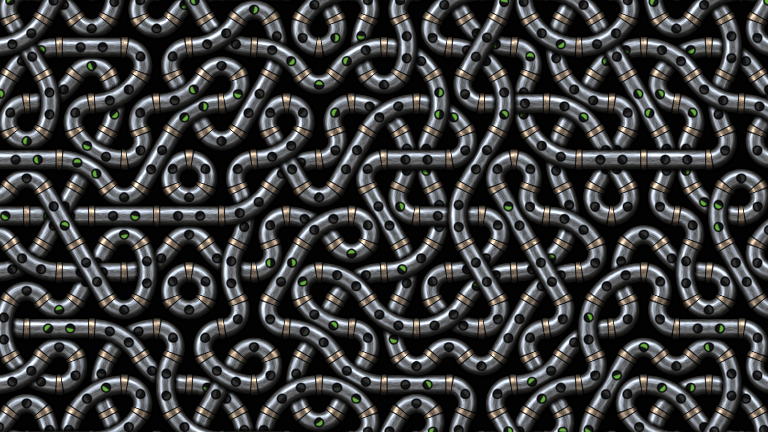
A Shadertoy shader for this pattern:

```glsl
// Interlaced steel pipes on black: a hexagonal Truchet tiling. Each cell joins
// its six edges in three random pairs by arcs or straight runs, layered with
// shadows, then shaded as brushed tubes with collars and round portholes.

const float TURN = 6.28319;
const float PIPE = 0.152;   // pipe half width, in cell widths

// Integer hash, 0..1
float hash(ivec3 k) {
    uvec3 u = uvec3(k + 4096);
    uint h = u.x * 1597334677u ^ u.y * 3812015801u ^ u.z * 2798796415u;
    h = (h ^ (h >> 15)) * 2246822519u;
    h = (h ^ (h >> 13)) * 3266489917u;
    return float((h ^ (h >> 16)) >> 8) / 16777216.0;
}

// Smooth value noise
float noise(vec2 p, int seed) {
    ivec2 i = ivec2(floor(p));
    vec2 f = fract(p);
    f *= f * (3.0 - 2.0 * f);
    float low = mix(hash(ivec3(i, seed)), hash(ivec3(i + ivec2(1, 0), seed)), f.x);
    float high = mix(hash(ivec3(i + ivec2(0, 1), seed)), hash(ivec3(i + 1, seed)), f.x);
    return mix(low, high, f.y);
}

// Brushed metal; u runs across the pipe (-1..1), t along it, side points outward
vec3 steel(float u, float t, vec2 side, float collar, int seed) {
    float z = sqrt(max(1.0 - u * u, 0.0));
    float lit = max(dot(vec3(side * u, z), vec3(-0.3, 0.6, 0.74)), 0.0);
    float streak = noise(vec2(u * 5.0, t * 4.0), seed);
    float grain = noise(vec2(u * 11.0, t * 22.0), seed + 7);
    float band = (abs(u) - 0.47) / 0.21;
    float gleam = exp(-band * band) * smoothstep(0.25, 0.8, lit);
    float lum = z * (0.14 + 0.32 * lit) * (0.8 + 0.4 * grain);
    lum += gleam * (0.3 + 0.45 * streak);
    vec3 tint = mix(vec3(1.0, 0.99, 0.97), vec3(0.95, 1.0, 1.07), smoothstep(0.2, 0.6, lum));
    return lum * mix(tint, vec3(1.12, 0.98, 0.84), collar);
}

// Dark porthole; some hold a green half disc
vec3 porthole(vec3 col, vec2 p, float px, ivec3 key) {
    float r = length(p);
    float angle = TURN * hash(key);
    float halfDisc = smoothstep(-px, px, dot(p, vec2(cos(angle), sin(angle))));
    bool green = hash(key + ivec3(0, 0, 50)) < 0.24;
    vec3 glass = green ? vec3(0.4, 0.68, 0.24) : vec3(0.2);
    glass = mix(vec3(0.08), glass, halfDisc);
    col = mix(col, vec3(0.015), smoothstep(0.078 + px, 0.078 - px, r));
    return mix(col, glass, smoothstep(0.055 + px, 0.055 - px, r));
}

void mainImage(out vec4 fragColor, in vec2 fragCoord) {
    float px = 6.65 / iResolution.y;
    vec2 p = (fragCoord - 0.5 * iResolution.xy) * px;

    // Nearest hexagon centre
    vec2 grid = vec2(1.0, 1.73205);
    vec4 c = floor(vec4(p, p - 0.5 * grid) / grid.xyxy) + 0.5;
    vec2 a = p - c.xy * grid;
    vec2 b = p - (c.zw + 0.5) * grid;
    bool first = dot(a, a) < dot(b, b);
    vec2 q = first ? a : b;
    ivec2 id = ivec2(round(first ? c.xy * 2.0 : c.zw * 2.0 + 1.0));

    // Shuffle the six edges into pairs
    int edge[6] = int[6](0, 1, 2, 3, 4, 5);
    for (int i = 5; i > 0; i--) {
        int j = min(int(hash(ivec3(id, i)) * float(i + 1)), i);
        int swapped = edge[i];
        edge[i] = edge[j];
        edge[j] = swapped;
    }

    vec3 col = vec3(0.008);
    for (int i = 0; i < 3; i++) {
        int e0 = min(edge[2 * i], edge[2 * i + 1]);
        int e1 = max(edge[2 * i], edge[2 * i + 1]);
        int gap = e1 - e0;
        float middle = float(e0 + e1) * TURN / 12.0;
        if (gap > 3) { gap = 6 - gap; middle += 0.5 * TURN; }

        // Frame facing the bend: d across the pipe, t along it
        vec2 m = vec2(cos(middle), sin(middle));
        vec2 n = vec2(-m.y, m.x);
        vec2 side = m;
        float d = dot(q, m), t = dot(q, n), len = 1.0;
        if (gap < 3) {
            float bend = float(gap) * TURN / 12.0;
            float radius = 0.5 * tan(bend);
            vec2 v = vec2(d - 0.5 / cos(bend), t);
            d = length(v) - radius;
            t = atan(v.y, -v.x) * radius;
            len = radius * (0.5 * TURN - 2.0 * bend);
            side = normalize(m * v.x + n * v.y);
        }

        // Collar at each cell edge, with a dark groove beside it
        float toEnd = 0.5 * len - abs(t);
        float collar = smoothstep(0.045 + px, 0.045 - px, toEnd);
        float width = PIPE + 0.013 * collar;
        int seed = int(hash(ivec3(id, 20 + i)) * 900.0);
        vec3 metal = steel(d / width, t, side, collar, seed);
        metal *= 1.0 - 0.8 * smoothstep(0.018, 0.0, abs(toEnd - 0.048));

        // One porthole on tight bends, two elsewhere
        float offset = gap == 1 ? 0.0 : 0.17;
        float end = t < 0.0 && gap > 1 ? -1.0 : 1.0;
        metal = porthole(metal, vec2(t - end * offset, d), px, ivec3(id, 30 + i * 2 + int(end)));

        // Shadow on lower pipes, then the pipe itself
        col *= mix(0.2, 1.0, smoothstep(0.0, 0.07, abs(d) - width));
        col = mix(col, metal, smoothstep(width + px * 0.7, width - px * 0.7, abs(d)));
    }
    fragColor = vec4(clamp(col, 0.0, 1.0), 1.0);
}
```
